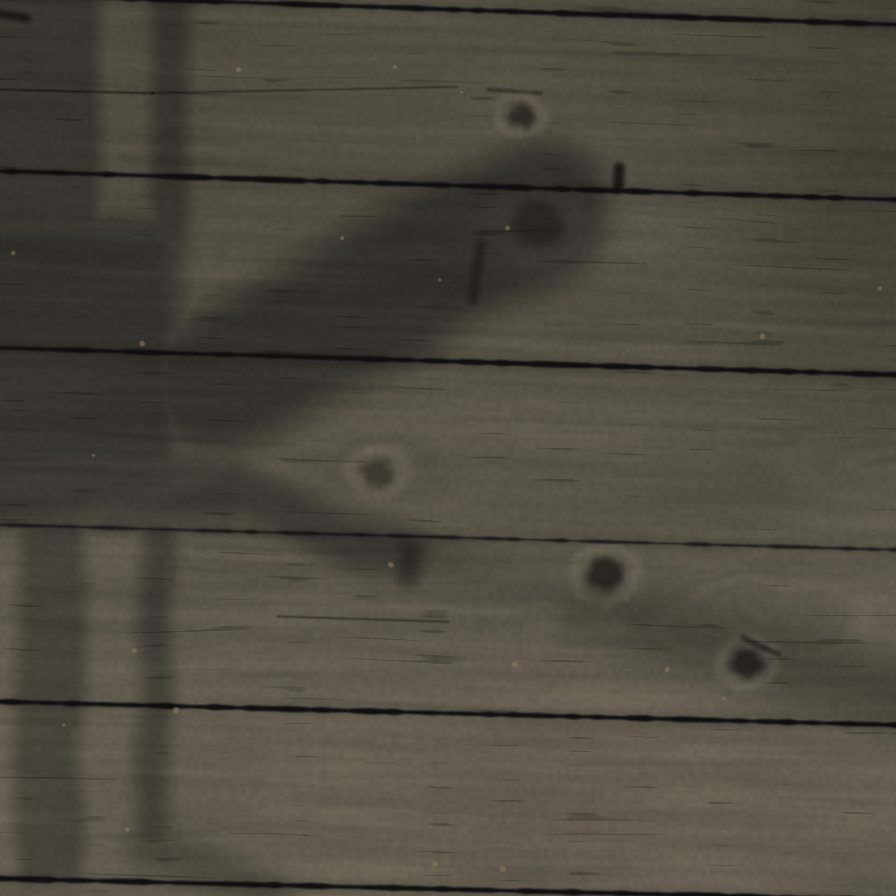
Write a WebGL 1 fragment shader that draws this texture.

```glsl
precision highp float;
uniform vec2 u_resolution;

#define PLANK_HEIGHT 0.1974
#define SEAM_WIDTH 0.0026
#define GRAIN_DEPTH 0.23
#define RING_FREQUENCY 95.0
#define SPECK_CELLS 17.0
#define WOOD_LOW vec3(0.385, 0.355, 0.302)
#define WOOD_HIGH vec3(0.318, 0.296, 0.250)
#define SHADE_TINT vec3(0.59, 0.625, 0.65)
#define GAP_COLOR vec3(0.055, 0.045, 0.055)

float hash(vec2 p) {
  vec3 q = fract(vec3(p.xyx) * 0.1031);
  q += dot(q, q.yzx + 33.33);
  return fract((q.x + q.y) * q.z);
}

float noise(vec2 p) {
  vec2 i = floor(p), f = fract(p);
  f = f * f * (3.0 - 2.0 * f);
  return mix(mix(hash(i), hash(i + vec2(1, 0)), f.x),
             mix(hash(i + vec2(0, 1)), hash(i + vec2(1, 1)), f.x), f.y);
}

float fbm(vec2 p) {
  float sum = 0.0, amp = 0.54;
  for (int i = 0; i < 4; i++) {
    sum += amp * noise(p);
    p = p * 2.03 + 17.3;
    amp *= 0.5;
  }
  return sum;
}

// Soft capsule, 1 inside
float stroke(vec2 p, vec2 a, vec2 b, float radius, float blur) {
  vec2 d = p - a, e = b - a;
  float dist = length(d - e * clamp(dot(d, e) / dot(e, e), 0.0, 1.0));
  return 1.0 - smoothstep(radius - blur, radius + blur, dist);
}

// Soft rectangle, 1 inside
float block(vec2 p, vec2 lo, vec2 hi, float blur) {
  vec2 s = smoothstep(lo - blur, lo + blur, p) * (1.0 - smoothstep(hi - blur, hi + blur, p));
  return s.x * s.y;
}

// Bends the grain into rings around a centre
void addRings(inout float grain, vec2 p, vec2 center, vec2 size) {
  vec2 d = (p - center) / size;
  d += 0.35 * (vec2(noise(p * 24.0), noise(p * 24.0 + 9.0)) - 0.5);
  float r = length(d);
  float ring = noise(vec2(r * size.y * RING_FREQUENCY, center.x * 50.0 + d.x * 0.4));
  grain = mix(grain, ring, 0.8 * exp(-r * r * 0.9));
}

// Dark knot core with a paler rim
float knot(vec2 p, vec2 center, float radius) {
  vec2 d = p - center + 0.006 * (vec2(noise(p * 90.0), noise(p * 90.0 + 5.0)) - 0.5);
  float r = length(d * vec2(0.9, 1.0)) / radius;
  return 1.0 - smoothstep(0.5, 1.2, r) - 0.35 * exp(-pow((r - 1.5) * 3.0, 2.0));
}

// Cast shadow, 0 lit to 1 shaded
float castShadow(vec2 p) {
  p += 0.012 * (vec2(noise(p * 13.0), noise(p * 13.0 + 40.0)) - 0.5);
  float s = 0.8 * block(p, vec2(-0.2, 0.74), vec2(0.11, 1.2), 0.015);
  s = max(s, 0.8 * block(p, vec2(0.17, 0.72), vec2(0.212, 1.2), 0.015));
  s = max(s, block(p, vec2(-0.2, 0.47), vec2(0.205, 0.76), 0.03));
  s = max(s, stroke(p, vec2(0.6, 0.766), vec2(0.24, 0.57), 0.078, 0.032));
  s = max(s, 0.9 * stroke(p, vec2(-0.1, 0.46), vec2(0.25, 0.455), 0.04, 0.025));
  s = max(s, 0.85 * stroke(p, vec2(0.26, 0.455), vec2(0.455, 0.375), 0.03, 0.022));
  s = max(s, 0.4 * stroke(p, vec2(0.44, 0.37), vec2(0.64, 0.34), 0.03, 0.035));
  s = max(s, 0.68 * stroke(p, vec2(0.66, 0.325), vec2(1.05, 0.215), 0.038, 0.04));
  s = max(s, 0.72 * block(p, vec2(0.02, 0.02), vec2(0.093, 0.42), 0.015));
  s = max(s, 0.78 * block(p, vec2(0.155, 0.05), vec2(0.192, 0.42), 0.017));
  s = max(s, 0.55 * stroke(p, vec2(0.17, 0.055), vec2(0.3, 0.0), 0.025, 0.025));
  return s * (1.0 - 0.25 * stroke(p, vec2(0.1, 0.425), vec2(0.25, 0.48), 0.01, 0.018));
}

void main() {
  vec2 p = gl_FragCoord.xy / u_resolution;
  float px = 1.0 / u_resolution.y;

  // Slightly converging planks
  float row = (1.0065 - p.y - 0.034 * p.x) / (PLANK_HEIGHT - 0.002 * p.x);
  float plank = floor(row), seam = floor(row + 0.5);
  vec2 g = vec2(p.x + plank * 7.3, row * PLANK_HEIGHT);
  g.y += 0.012 * (noise(g * vec2(4.0, 14.0)) - 0.5);

  // Long grain and rings
  float grain = 0.55 * noise(g * vec2(5.0, 105.0)) + 0.45 * fbm(g * vec2(9.0, 190.0));
  addRings(grain, p, vec2(0.42, 0.477), vec2(0.115, 0.05));
  addRings(grain, p, vec2(0.99, 0.485), vec2(0.15, 0.05));
  addRings(grain, p, vec2(0.95, 0.895), vec2(0.08, 0.022));
  addRings(grain, p, vec2(0.79, 0.905), vec2(0.07, 0.02));
  addRings(grain, p, vec2(0.58, 0.875), vec2(0.045, 0.035));
  addRings(grain, p, vec2(0.85, 0.31), vec2(0.16, 0.06));
  addRings(grain, p, vec2(0.55, 0.735), vec2(0.06, 0.04));

  // Wood tone under the light
  vec3 color = mix(WOOD_LOW, WOOD_HIGH, smoothstep(0.1, 0.85, p.y));
  color *= 1.0 + GRAIN_DEPTH * (grain - 0.5) + 0.16 * (fbm(p * vec2(5.0, 11.0)) - 0.5);
  color *= 1.0 + 0.07 * (noise(p * 210.0) - 0.5);
  color *= 1.0 - vec3(0.17, 0.13, 0.16) * smoothstep(0.72, 1.0, p.x) * smoothstep(0.35, 0.65, p.y);
  color *= mix(vec3(1.0), SHADE_TINT, castShadow(p));

  // Knots, stains and cracks
  float mark = 0.4 * knot(p, vec2(0.582, 0.872), 0.015);
  mark += 0.5 * knot(p, vec2(0.675, 0.359), 0.021);
  mark += 0.5 * knot(p, vec2(0.833, 0.261), 0.018);
  mark += 0.28 * knot(p, vec2(0.421, 0.472), 0.018);
  mark += 0.25 * knot(p, vec2(0.6, 0.75), 0.028);
  mark += 0.65 * stroke(p, vec2(0.69, 0.79), vec2(0.691, 0.812), 0.006, 0.005);
  mark += 0.5 * stroke(p, vec2(0.83, 0.288), vec2(0.868, 0.27), 0.003, 0.004);
  mark += 0.4 * stroke(p, vec2(0.545, 0.9), vec2(0.603, 0.896), 0.002, 0.003);
  mark += 0.35 * stroke(p, vec2(0.528, 0.665), vec2(0.536, 0.725), 0.005, 0.007);
  mark += 0.28 * stroke(p, vec2(0.455, 0.355), vec2(0.457, 0.385), 0.01, 0.012);
  mark += 0.55 * stroke(p, vec2(0.0, 0.9), vec2(0.17, 0.896), 0.001, 0.002);
  mark += 0.4 * stroke(p, vec2(0.17, 0.896), vec2(0.51, 0.903), 0.001, 0.002);
  mark += 0.45 * stroke(p, vec2(0.31, 0.312), vec2(0.5, 0.306), 0.001, 0.002);
  mark += 0.6 * stroke(p, vec2(0.0, 0.985), vec2(0.03, 0.98), 0.004, 0.006);
  float scratch = noise(g * vec2(13.0, 260.0) + 31.0);
  mark += 0.2 * smoothstep(0.87, 0.97, scratch);
  color *= 1.0 - clamp(mark, -0.2, 0.85);

  // Seams with ragged edges
  float gap = abs(row - seam) * PLANK_HEIGHT + 0.0018 * (noise(vec2(p.x * 75.0, seam)) - 0.5);
  float thin = 1.0 - step(0.5, abs(seam - 3.0));
  float width = SEAM_WIDTH * mix(1.0, 0.55, thin);
  float line = 1.0 - smoothstep(width - 0.001 - px, width + 0.001 + px, gap);
  color *= 1.0 - 0.22 * exp(-gap * 190.0);
  color = mix(color, GAP_COLOR, line * mix(0.95, 0.75, thin));

  // Scattered pale debris
  vec2 cell = floor(p * SPECK_CELLS);
  vec2 spot = 0.2 + 0.6 * vec2(hash(cell + 3.1), hash(cell + 8.7));
  float size = 0.0015 + 0.002 * hash(cell + 5.0);
  float speck = 1.0 - smoothstep(size - px, size + px, length(fract(p * SPECK_CELLS) - spot) / SPECK_CELLS);
  speck *= step(0.92, hash(cell + 21.0));
  color = mix(color, vec3(0.55, 0.47, 0.34), 0.6 * speck);

  gl_FragColor = vec4(color, 1.0);
}
```
